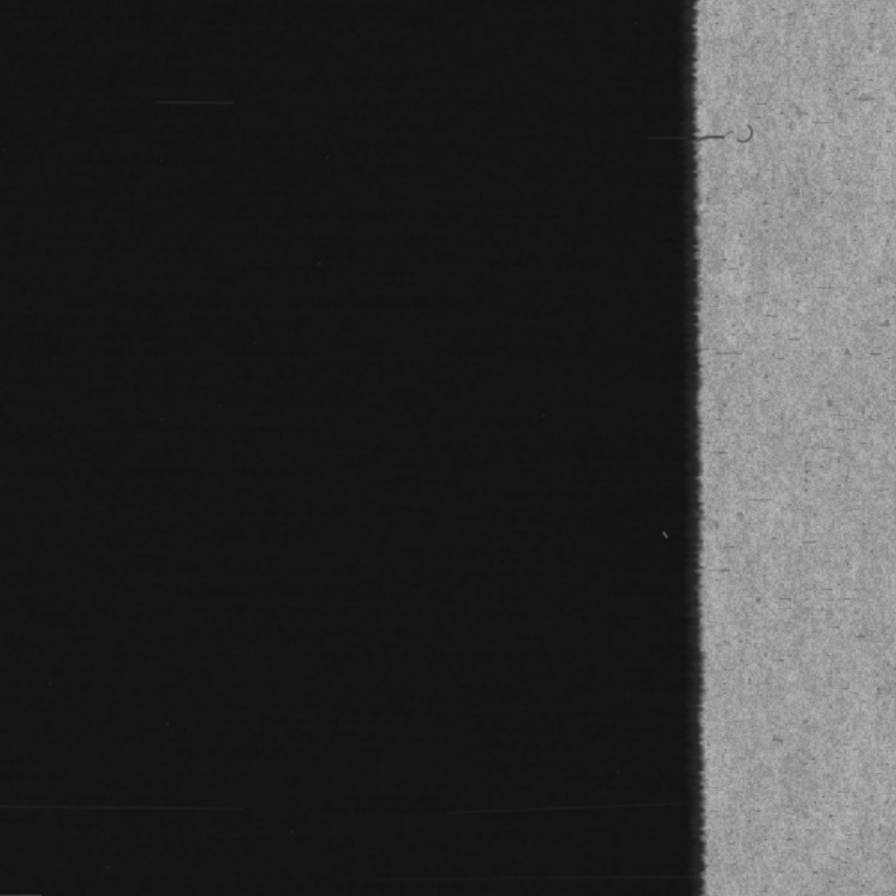
This texture is drawn by a WebGL 1 fragment shader. Its source:

```glsl
precision highp float;

// A matte black sheet meets a strip of pale grey, grainy paper along a
// slightly slanted, ragged edge. Layered value noise makes the grain and
// fibres; short segments and an arc make the scratches and the stray hair.

uniform vec2 u_resolution;

float hash(vec2 p) {
    vec3 q = fract(vec3(p.xyx) * 0.1031);
    q += dot(q, q.yzx + 33.33);
    return fract((q.x + q.y) * q.z);
}

// Value noise, centred on zero
float noise(vec2 p) {
    vec2 i = floor(p);
    vec2 f = fract(p);
    f = f * f * (3.0 - 2.0 * f);
    float low = mix(hash(i), hash(i + vec2(1.0, 0.0)), f.x);
    float high = mix(hash(i + vec2(0.0, 1.0)), hash(i + 1.0), f.x);
    return mix(low, high, f.y) - 0.5;
}

// Soft stroke from a to b
float stroke(vec2 p, vec2 a, vec2 b, float width) {
    vec2 along = b - a;
    float t = clamp(dot(p - a, along) / dot(along, along), 0.0, 1.0);
    return 1.0 - smoothstep(0.0, width, length(p - a - along * t));
}

float paperTone(vec2 p) {
    float tone = 0.615;
    tone += 0.035 * noise(p * vec2(60.0, 9.0));
    tone += 0.035 * noise(p * vec2(28.0, 14.0) + 7.0);
    tone += 0.055 * noise(p * vec2(150.0, 90.0) + 19.0);
    tone += 0.090 * noise(p * vec2(300.0, 260.0) + 41.0);
    tone += 0.080 * noise(p * 500.0 + 83.0);
    // Sparse dark fibres
    tone -= 0.10 * smoothstep(0.32, 0.48, noise(p * vec2(110.0, 190.0) + 130.0));
    return tone;
}

float sheetTone(vec2 p) {
    float tone = 0.079 + 0.006 * (0.5 - p.y) * (1.0 - p.x);
    tone += 0.010 * noise(p * 300.0 + 11.0);
    tone += 0.008 * noise(p * 150.0 + 57.0);
    tone += 0.007 * noise(p * vec2(7.0, 190.0) + 23.0);

    // Faint scattered specks
    for (int i = 0; i < 14; i++) {
        float n = float(i);
        vec2 at = vec2(hash(vec2(n, 3.7)) * 0.74, hash(vec2(n, 9.1)));
        vec2 tail = vec2(0.002, 0.005) * (hash(vec2(n, 5.3)) - 0.5);
        tone += 0.045 * stroke(p, at, at + tail + 0.0005, 0.0025);
    }
    tone += 0.25 * stroke(p, vec2(0.741, 0.405), vec2(0.744, 0.401), 0.003);

    // Horizontal scratches, denser towards the bottom
    tone += 0.040 * stroke(p, vec2(0.175, 0.886), vec2(0.26, 0.885), 0.003);
    tone += 0.025 * stroke(p, vec2(0.0, 0.100), vec2(0.27, 0.097), 0.003);
    tone += 0.025 * stroke(p, vec2(0.50, 0.093), vec2(0.76, 0.103), 0.003);
    tone += 0.020 * stroke(p, vec2(0.42, 0.019), vec2(0.77, 0.021), 0.003);
    tone += 0.150 * stroke(p, vec2(0.0, 0.0), vec2(0.045, 0.0), 0.003);
    return tone;
}

void main() {
    vec2 p = gl_FragCoord.xy / u_resolution;

    // Slanted boundary with small teeth and a soft dark penumbra
    float edge = 0.786 - 0.009 * p.y;
    edge += 0.003 * noise(vec2(p.y * 35.0, 2.0));
    edge += 0.005 * noise(vec2(p.y * 240.0, p.x * 120.0));
    float d = p.x - edge;
    float cover = 0.16 * smoothstep(-0.022, -0.004, d)
                + 0.84 * smoothstep(-0.007, 0.005, d);
    float tone = mix(sheetTone(p), paperTone(p), cover);

    // Hair across the boundary, ending in a small hook
    float hair = stroke(p, vec2(0.776, 0.843), vec2(0.790, 0.847), 0.004);
    hair = max(hair, stroke(p, vec2(0.790, 0.847), vec2(0.807, 0.847), 0.0035));
    hair = max(hair, 0.4 * stroke(p, vec2(0.807, 0.847), vec2(0.816, 0.853), 0.003));
    vec2 hook = p - vec2(0.829, 0.852);
    float arc = 1.0 - smoothstep(0.0, 0.003, abs(length(hook) - 0.010));
    arc *= smoothstep(-0.003, 0.002, hook.x - hook.y * 0.7);
    hair = max(hair, 0.75 * arc);
    tone = mix(tone, 0.25, 0.8 * hair * smoothstep(-0.01, 0.005, d));
    tone += 0.04 * stroke(p, vec2(0.725, 0.846), vec2(0.765, 0.846), 0.003);

    gl_FragColor = vec4(vec3(clamp(tone, 0.0, 1.0)), 1.0);
}
```
